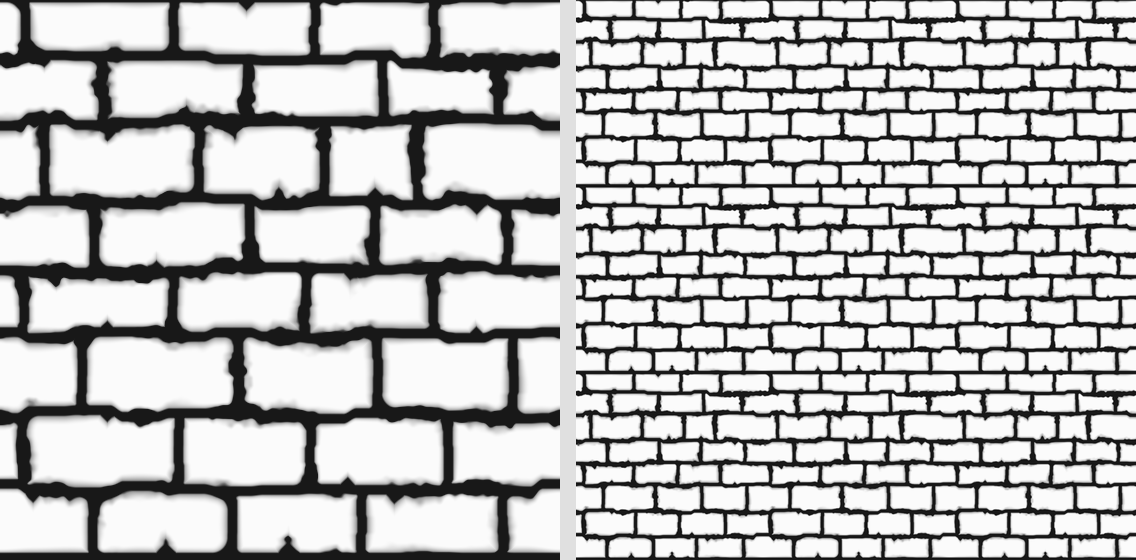
Left: one tile. Right: repeated 3 by 3.
Give the GLSL for this texture map, as a three.js fragment shader.

```glsl
varying vec2 vUv;

const float ROWS = 8.0;
const float COLUMNS = 4.0;
const float TAU = 6.2831853;
const float UNIT = 1.0 / 768.0;             // fine length, as a share of the canvas
const float MORTAR_HALF = 5.3 * UNIT;
const float EDGE_SOFT = 3.0 * UNIT;
const vec2 SHADE_REACH = vec2(7.0, 17.0) * UNIT;
const vec2 CORNER_RADIUS = vec2(3.0, 27.0) * UNIT;
const float BED_STEP = 6.0 * UNIT;
const float JOINT_STEP = 2.0 * UNIT;
const float CHIP_DEPTH = 8.0 * UNIT;
const float NOTCH_RADIUS = 15.0 * UNIT;
const float NOTCH_CHANCE = 0.3;
const float JOINT_JITTER = 0.08;
const vec2 SHORT_BRICK = vec2(3.0, 5.0);    // joint column, row
const vec3 MORTAR = vec3(0.095);
const vec3 FACE = vec3(0.985);

float hash(vec2 p) {
  return fract(sin(dot(p, vec2(127.1, 311.7))) * 43758.5453);
}

// Value noise that wraps after the given number of cells
float noise(vec2 uv, float cells) {
  vec2 p = uv * cells;
  vec2 i = floor(p);
  vec2 f = smoothstep(0.0, 1.0, p - i);
  vec2 a = mod(i, cells);
  vec2 b = mod(i + 1.0, cells);
  return mix(mix(hash(a), hash(vec2(b.x, a.y)), f.x),
             mix(hash(vec2(a.x, b.y)), hash(b), f.x), f.y);
}

// Wrapping plateaus with short ramps, from -1 to 1
float terrace(float x, float cells, float seed) {
  float i = floor(x * cells);
  float ramp = smoothstep(0.36, 0.64, x * cells - i);
  float a = hash(vec2(mod(i, cells), seed));
  float b = hash(vec2(mod(i + 1.0, cells), seed));
  return 2.0 * mix(a, b, ramp) - 1.0;
}

// Height of the mortar bed under a row, with uneven courses
float bedHeight(float row, float x) {
  float a = TAU * row / ROWS;
  float course = 0.016 - 0.0092 * sin(a + 0.82)
               - 0.0084 * sin(2.0 * a + 0.62) + 0.0048 * sin(3.0 * a);
  float r = mod(row, ROWS);
  return row / ROWS + course + BED_STEP * min(r, 1.0) * terrace(x, 12.0, r + 31.0);
}

// Position of the upright joint at the left of a brick
float jointX(float column, float row, float y) {
  vec2 id = vec2(mod(column, COLUMNS), mod(row, ROWS));
  float shift = mix(0.66, 0.2, mod(id.y, 2.0));
  shift += 0.06 * sin(TAU * id.x / COLUMNS);
  shift += JOINT_JITTER * (2.0 * hash(id + 5.3) - 1.0);
  if (id.y == SHORT_BRICK.y) shift += id.x == SHORT_BRICK.x ? -0.15 : 0.17;
  return (column + shift) / COLUMNS
       + JOINT_STEP * terrace(y, 32.0, id.x + id.y * 7.0 + 61.0);
}

void main() {
  vec2 uv = vUv;

  // Find the brick that holds this point
  float row = -1.0;
  float column = -1.0;
  for (int i = 0; i < 8; i++) {
    if (uv.y > bedHeight(float(i), uv.x)) row = float(i);
  }
  for (int i = 0; i < 5; i++) {
    if (uv.x > jointX(float(i), row, uv.y)) column = float(i);
  }
  vec2 low = vec2(jointX(column, row, uv.y), bedHeight(row, uv.x));
  vec2 high = vec2(jointX(column + 1.0, row, uv.y), bedHeight(row + 1.0, uv.x));
  vec2 brick = vec2(mod(column, COLUMNS), mod(row, ROWS));

  // Distance inward from the brick outline, with a worn corner
  vec2 side = step(0.5 * (low + high), uv);
  vec2 inset = min(uv - low, high - uv) - MORTAR_HALF;
  float wear = hash(2.0 * brick + side + 17.0);
  float radius = mix(CORNER_RADIUS.x, CORNER_RADIUS.y, wear * wear * wear);
  vec2 k = radius - inset;
  float d = radius - length(max(k, 0.0)) - min(max(k.x, k.y), 0.0);

  // Occasional notch cut in from a bed
  vec2 notchId = vec2(brick.x, 2.0 * brick.y + side.y);
  float notchX = mix(low.x, high.x, 0.2 + 0.6 * hash(notchId + 43.0));
  float notchSize = NOTCH_RADIUS * (0.5 + 0.5 * hash(notchId + 71.0));
  if (hash(notchId + 89.0) < NOTCH_CHANCE) {
    float notch = 0.7 * (abs(uv.x - notchX) + max(inset.y, 0.0) - notchSize);
    d = min(d, notch);
  }

  // Ragged patches along the edges
  float patches = smoothstep(0.5, 0.8, noise(uv, 20.0));
  d -= CHIP_DEPTH * patches * noise(uv, 80.0);

  // Firm mortar edge inside a soft, uneven shade
  float reach = mix(SHADE_REACH.x, SHADE_REACH.y, noise(uv, 16.0));
  float fade = 1.0 - clamp(d / reach, 0.0, 1.0);
  float light = 0.4 * smoothstep(0.0, EDGE_SOFT, d) + 0.6 * (1.0 - fade * fade);
  gl_FragColor = vec4(mix(MORTAR, FACE, light), 1.0);
}
```
